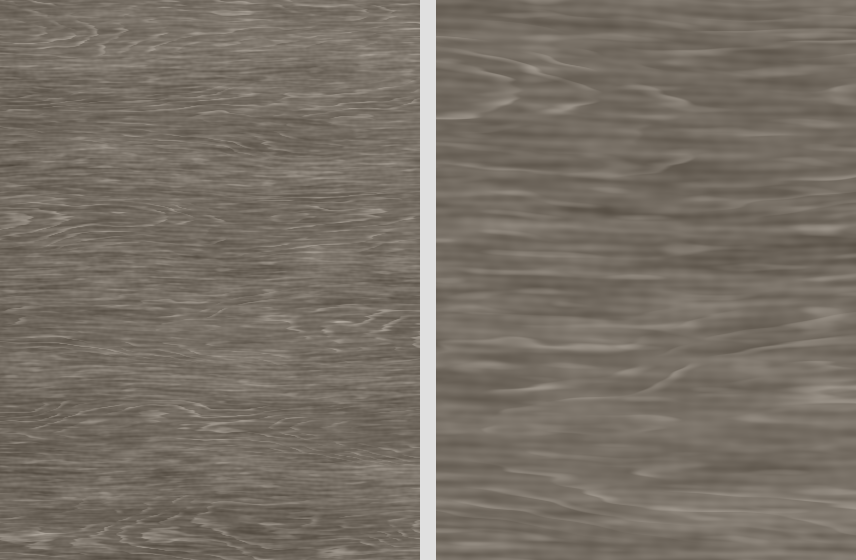
Left: the whole. Right: its middle third, enlarged.
Reproduce this texture procedurally as a Shadertoy shader.

```glsl
const vec3  WOOD_COLOR    = vec3(0.462, 0.431, 0.392);
const float BAND_PERIOD   = 0.185;  // distance between figured bands
const float BAND_CENTER   = 0.050;  // height of the lowest figured band
const float BAND_WANDER   = 0.045;
const float RING_SLOPE    = 8.0;    // rings per unit along the grain
const float RING_DENSITY  = 1.7;    // rings across the grain
const float ARCH_RADIUS   = 0.018;  // roundness of the arch tips
const float RING_WARP     = 3.2;
const float RING_JAG      = 0.30;
const float RING_LIGHT    = 0.135;
const float HEART_DARK    = 0.030;
const float FIBRE_COARSE  = 0.060;
const float FIBRE_MEDIUM  = 0.085;
const float FIBRE_FINE    = 0.105;
const float PORE_LIGHT    = 0.070;
const float FLECK_AMOUNT  = 0.035;
const float BLOTCH_AMOUNT = 0.060;
const vec2  LIGHT_FALLOFF = vec2(0.035, 0.025);

float hash(vec2 cell) {
    vec3 q = fract(cell.xyx * vec3(0.1031, 0.1030, 0.0973));
    q += dot(q, q.yzx + 33.33);
    return fract((q.x + q.y) * q.z);
}

vec2 gradientAt(vec2 cell) {
    float angle = 6.2832 * hash(cell);
    return vec2(cos(angle), sin(angle));
}

float gradientNoise(vec2 p) {
    vec2 cell = floor(p), f = p - cell;
    vec2 u = f * f * f * (f * (f * 6.0 - 15.0) + 10.0);
    vec2 e = vec2(1.0, 0.0);
    float a = dot(gradientAt(cell), f);
    float b = dot(gradientAt(cell + e.xy), f - e.xy);
    float c = dot(gradientAt(cell + e.yx), f - e.yx);
    float d = dot(gradientAt(cell + e.xx), f - e.xx);
    return mix(mix(a, b, u.x), mix(c, d, u.x), u.y);
}

// Straight grain: stretched noise in three widths, pale pores, short flecks
float fibres(vec2 p) {
    float tone = FIBRE_COARSE * gradientNoise(p * vec2(3.0, 42.0) + 11.0);
    tone += FIBRE_MEDIUM * gradientNoise(p * vec2(8.0, 110.0) + 37.0);
    tone += FIBRE_FINE * gradientNoise(p * vec2(19.0, 225.0) + 71.0);
    tone += PORE_LIGHT * smoothstep(0.15, 0.5, gradientNoise(p * vec2(24.0, 170.0) + 5.0));
    tone += FLECK_AMOUNT * gradientNoise(p * vec2(95.0, 150.0) + 19.0);
    return tone;
}

// Growth rings: nested arches around each band; x = pale line, y = band mask
vec2 rings(vec2 p) {
    float wander = BAND_WANDER * gradientNoise(p * vec2(1.8, 5.0) + 3.0);
    float band = (p.y + wander - BAND_CENTER) / BAND_PERIOD;
    float id = floor(band + 0.5);
    float offset = (band - id) * BAND_PERIOD;
    float direction = hash(vec2(id + 9.0, 4.0)) < 0.5 ? -1.0 : 1.0;

    float arch = sqrt(1.0 + pow(offset / ARCH_RADIUS, 2.0));
    float field = direction * RING_SLOPE * p.x + RING_DENSITY * arch;
    field += RING_WARP * gradientNoise(p * vec2(3.6, 13.0) + 23.0);
    field += 0.35 * RING_WARP * gradientNoise(p * vec2(9.0, 30.0) + 51.0);
    field += RING_JAG * gradientNoise(p * vec2(26.0, 210.0) + 87.0);

    // Soft on one side, crisp on the other
    float phase = fract(field);
    float line = smoothstep(0.55, 0.88, phase) * (1.0 - smoothstep(0.88, 1.0, phase));
    float broken = gradientNoise(p * vec2(14.0, 120.0) + 63.0)
                 + gradientNoise(p * vec2(4.0, 16.0) + 29.0);
    line *= smoothstep(-0.5, 0.45, broken);

    float mask = 1.0 - smoothstep(0.030, 0.072, abs(offset));
    return vec2(line, mask);
}

void mainImage(out vec4 fragColor, in vec2 fragCoord) {
    vec2 p = fragCoord / iResolution.y;
    vec2 centered = fragCoord / iResolution.xy - 0.5;

    // Gentle waviness shared by all grain
    vec2 grain = p;
    grain.y += 0.012 * gradientNoise(p * vec2(3.0, 6.0) + 43.0);

    vec2 figure = rings(grain);
    float tone = fibres(grain) * mix(1.0, 0.72, figure.y);
    tone += figure.y * (RING_LIGHT * figure.x - HEART_DARK);
    tone += BLOTCH_AMOUNT * gradientNoise(p * vec2(1.7, 9.0) + 15.0);
    tone += dot(LIGHT_FALLOFF, centered);

    fragColor = vec4(clamp(WOOD_COLOR + tone, 0.0, 1.0), 1.0);
}
```
